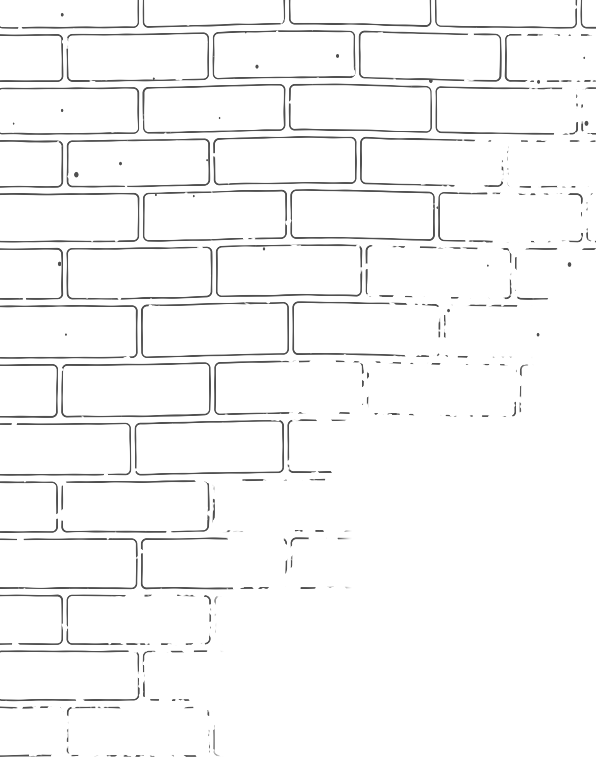
A WebGL 1 fragment shader for this pattern:

```glsl
precision highp float;
uniform vec2 u_resolution;

const float TALL = 768.0;         // layout units per canvas height
const float COURSE = 55.85;       // mean height of a brick course
const vec2 HALF_GAP = vec2(2.6, 3.7);
const float CORNER = 5.0;
const float STROKE = 0.8;
const vec3 PAPER = vec3(1.0);
const vec3 INK = vec3(0.31);

vec2 hash2(vec2 p) {
  vec2 q = vec2(dot(p, vec2(127.1, 311.7)), dot(p, vec2(269.5, 183.3)));
  return fract(sin(q) * 43758.55);
}

float cornerSlope(vec2 cell, vec2 f, vec2 corner) {
  return dot(hash2(cell + corner) * 2.0 - 1.0, f - corner);
}

float gradientNoise(vec2 p) {
  vec2 i = floor(p), f = fract(p);
  vec2 u = f * f * (3.0 - 2.0 * f);
  float low = mix(cornerSlope(i, f, vec2(0.0)), cornerSlope(i, f, vec2(1.0, 0.0)), u.x);
  float high = mix(cornerSlope(i, f, vec2(0.0, 1.0)), cornerSlope(i, f, vec2(1.0)), u.x);
  return mix(low, high, u.y);
}

float bump(float x, float center, float width) {
  float t = (x - center) / width;
  return exp(-t * t);
}

float roundedBox(vec2 p, vec2 halfSize, float radius) {
  vec2 q = abs(p) - halfSize + radius;
  return length(max(q, 0.0)) + min(max(q.x, q.y), 0.0) - radius;
}

// Height of the mortar bed below a course, measured down from the top
float bedJoint(float row) {
  return 33.5 + COURSE * row - 11.5 * bump(row, 3.9, 3.0);
}

// Signed distance to the nearest brick within one course
float courseDistance(vec2 p, float row, float odd) {
  float top = bedJoint(row - 1.0);
  float bottom = bedJoint(row);
  float pitch = 146.0 + 7.0 * bump(row, 7.5, 3.0);
  float first = mix(141.0, 65.0, odd) - 8.0 * bump(row, 8.0, 1.6);
  float x = mod(p.x - first, pitch) - 0.5 * pitch;
  vec2 halfSize = 0.5 * vec2(pitch, bottom - top) - HALF_GAP;
  return roundedBox(vec2(x, p.y - 0.5 * (top + bottom)), halfSize, CORNER);
}

// Amount of outline surviving: whole at left, broken, then bare at right
float survival(vec2 p, float row, float odd) {
  float fade = 630.0 - 41.0 * row - 70.0 * odd;
  float reach = 620.0 - 90.0 * step(5.5, row)
              - 182.0 * step(7.5, row) - 128.0 * step(10.5, row);
  float wear = smoothstep(fade - 25.0, fade + 35.0, p.x);
  float grain = gradientNoise(p / 13.0 + row * 7.3)
              + 0.35 * gradientNoise(p / 4.5);
  float threshold = mix(-0.36, 0.08, wear);
  float kept = smoothstep(threshold - 0.05, threshold + 0.05, grain);
  return kept * (1.0 - smoothstep(reach - 12.0, reach + 5.0, p.x));
}

// Sparse pits scattered over the upper bricks
float pits(vec2 p, float size, float pixel) {
  vec2 cell = floor(p / size);
  vec2 center = (cell + 0.2 + 0.6 * hash2(cell)) * size;
  vec2 pick = hash2(cell + 41.0);
  float radius = mix(0.8, 2.2, pick.y * pick.y);
  float d = length((p - center) * vec2(1.0, 0.8)) - radius;
  float present = step(pick.x, 0.22) * step(center.y, 345.0);
  return present * (1.0 - smoothstep(-0.5 * pixel, 0.5 * pixel, d));
}

void main() {
  float pixel = TALL / u_resolution.y;
  vec2 p = gl_FragCoord.xy * pixel;
  p.y = TALL - p.y;

  // Gentle sag of the courses plus a hand-drawn wobble
  vec2 q = p;
  q.y += 4.0 * bump(p.x, 310.0, 130.0) * (1.0 - smoothstep(400.0, 600.0, p.y));
  q += 0.9 * vec2(gradientNoise(p / 32.0), gradientNoise(p / 32.0 + 19.0));

  // Brick outlines, course by course
  float ink = 0.0;
  float width = STROKE + 0.5 * gradientNoise(p / 17.0 + 5.0);
  for (int i = 0; i < 14; i++) {
    float row = float(i);
    float odd = mod(row, 2.0);
    float d = abs(courseDistance(q, row, odd)) - width;
    float line = 1.0 - smoothstep(-0.5 * pixel, 0.5 * pixel, d);
    ink = max(ink, line * survival(p, row, odd));
  }

  ink = max(ink, pits(p, 46.0, pixel));
  gl_FragColor = vec4(mix(PAPER, INK, ink), 1.0);
}
```
